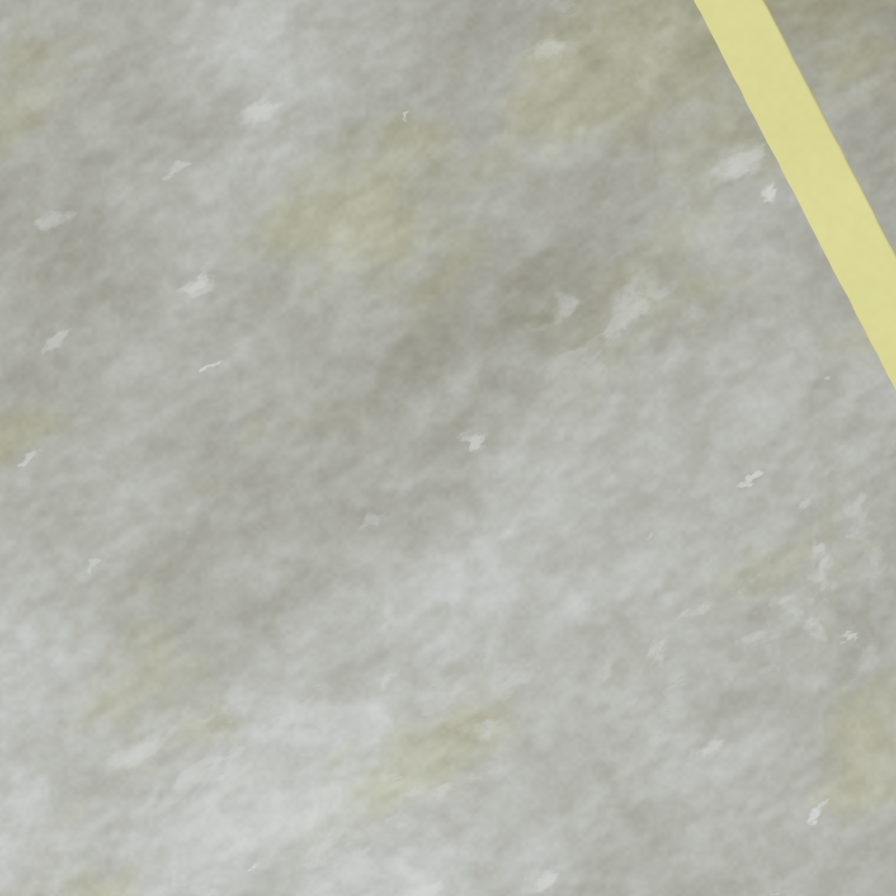
Write a WebGL 1 fragment shader that draws this texture.

```glsl
precision highp float;
// Worn grey-green concrete floor with slanted mottling, pale chips and a painted yellow stripe.
uniform vec2 u_resolution;

#define GRAIN_ANGLE 0.56
#define GRAIN_STRETCH 1.7
#define SLOPE_TONE 0.85
#define CLOUD_TONE 1.5
#define MOTTLE_TONE 1.0
#define FINE_TONE 0.42
#define OLIVE_AMOUNT 1.0
#define CHIP_CELLS 13.0
#define CHIP_SHARE 0.3
#define STRIPE_OFFSET 1.182
#define STRIPE_HALF_WIDTH 0.0345

const vec3 DARK_CONCRETE = vec3(0.640, 0.640, 0.600);
const vec3 LIGHT_CONCRETE = vec3(0.750, 0.760, 0.740);
const vec3 OLIVE_SHIFT = vec3(0.012, 0.008, -0.040);
const vec3 CHIP_WHITE = vec3(0.830, 0.840, 0.830);
const vec3 STRIPE_YELLOW = vec3(0.860, 0.850, 0.595);
const vec3 STRIPE_EDGE = vec3(0.700, 0.660, 0.480);

float hash(vec2 p) {
  vec3 q = fract(p.xyx * vec3(0.1031, 0.1030, 0.0973));
  q += dot(q, q.yzx + 33.33);
  return fract((q.x + q.y) * q.z);
}

float noise(vec2 p) {
  vec2 cell = floor(p);
  vec2 f = fract(p);
  f = f * f * (3.0 - 2.0 * f);
  float low = mix(hash(cell), hash(cell + vec2(1.0, 0.0)), f.x);
  float high = mix(hash(cell + vec2(0.0, 1.0)), hash(cell + vec2(1.0, 1.0)), f.x);
  return mix(low, high, f.y);
}

// Layered noise, turned between octaves to hide the lattice; range about -0.5 to 0.5.
float fbm(vec2 p) {
  float sum = 0.0;
  float weight = 0.5;
  for (int i = 0; i < 5; i++) {
    sum += weight * (noise(p) - 0.5);
    p = mat2(0.8, 0.6, -0.6, 0.8) * p * 2.07 + 17.3;
    weight *= 0.54;
  }
  return sum;
}

// Ragged pale chips, at most one in each cell and mostly small.
float chips(vec2 p) {
  vec2 home = floor(p);
  vec2 ragged = p + 0.35 * vec2(fbm(p * 5.0), fbm(p * 5.0 + 41.0));
  float cover = 0.0;
  for (int y = -1; y <= 1; y++) {
    for (int x = -1; x <= 1; x++) {
      vec2 cell = home + vec2(float(x), float(y));
      vec2 center = cell + vec2(hash(cell + 3.1), hash(cell + 8.7));
      float size = hash(cell + 15.9);
      float radius = 0.05 + 0.17 * size * size * size;
      float present = step(hash(cell + 27.4), CHIP_SHARE);
      float shape = 1.0 - smoothstep(0.4 * radius, 1.3 * radius, length(ragged - center));
      cover = max(cover, present * shape * (0.35 + 0.5 * hash(cell + 52.6)));
    }
  }
  return cover;
}

void main() {
  vec2 uv = gl_FragCoord.xy / u_resolution;
  float pixel = 1.0 / min(u_resolution.x, u_resolution.y);

  // Grain space: features run up to the right.
  float c = cos(GRAIN_ANGLE);
  float s = sin(GRAIN_ANGLE);
  vec2 grain = vec2(c * uv.x + s * uv.y, c * uv.y - s * uv.x);
  grain.x /= GRAIN_STRETCH;
  vec2 warped = grain + 0.06 * vec2(fbm(uv * 5.0 + 2.0), fbm(uv * 5.0 + 31.0));

  // Tone: paler to the lower left, then clouds, mottling and fine grit.
  float tone = 0.60 - SLOPE_TONE * dot(uv - 0.5, vec2(0.42, 0.90));
  tone += CLOUD_TONE * fbm(warped * 4.5 + 7.0);
  tone += MOTTLE_TONE * fbm(warped * 19.0 + 53.0);
  tone += FINE_TONE * (noise(grain * 95.0) - 0.5);
  tone += 0.5 * FINE_TONE * (noise(uv * 190.0) - 0.5);
  vec3 color = mix(DARK_CONCRETE, LIGHT_CONCRETE, tone);

  // Olive stains, stronger to the upper right.
  float stain = smoothstep(0.02, 0.26, fbm(warped * 7.0 + 90.0) + 0.10 * (uv.x + uv.y - 1.0));
  color += OLIVE_AMOUNT * stain * OLIVE_SHIFT - 0.012 * stain;

  // Scuffed pale wisps in worn zones, and scattered chips.
  float worn = smoothstep(-0.02, 0.22, fbm(warped * 6.0 + 130.0));
  float wisps = smoothstep(0.05, 0.30, fbm(warped * 42.0 + 11.0));
  color = mix(color, CHIP_WHITE, 0.5 * worn * wisps);
  color = mix(color, CHIP_WHITE, chips(grain * CHIP_CELLS));

  // Painted stripe with a thin dull rim on its right side.
  float across = dot(uv, vec2(0.888, 0.460)) - STRIPE_OFFSET;
  across += 0.0012 * (noise(uv * 60.0) - 0.5);
  float edge = abs(across) - STRIPE_HALF_WIDTH;
  float paint = 1.0 - smoothstep(-pixel, pixel, edge);
  float rim = step(0.0, across) * (1.0 - smoothstep(0.0, 0.003, abs(edge)));
  vec3 yellow = STRIPE_YELLOW + 0.03 * fbm(uv * 9.0) + 0.012 * (noise(uv * 120.0) - 0.5);
  color = mix(color, yellow, paint);
  color = mix(color, STRIPE_EDGE, 0.4 * rim);

  gl_FragColor = vec4(color, 1.0);
}
```
